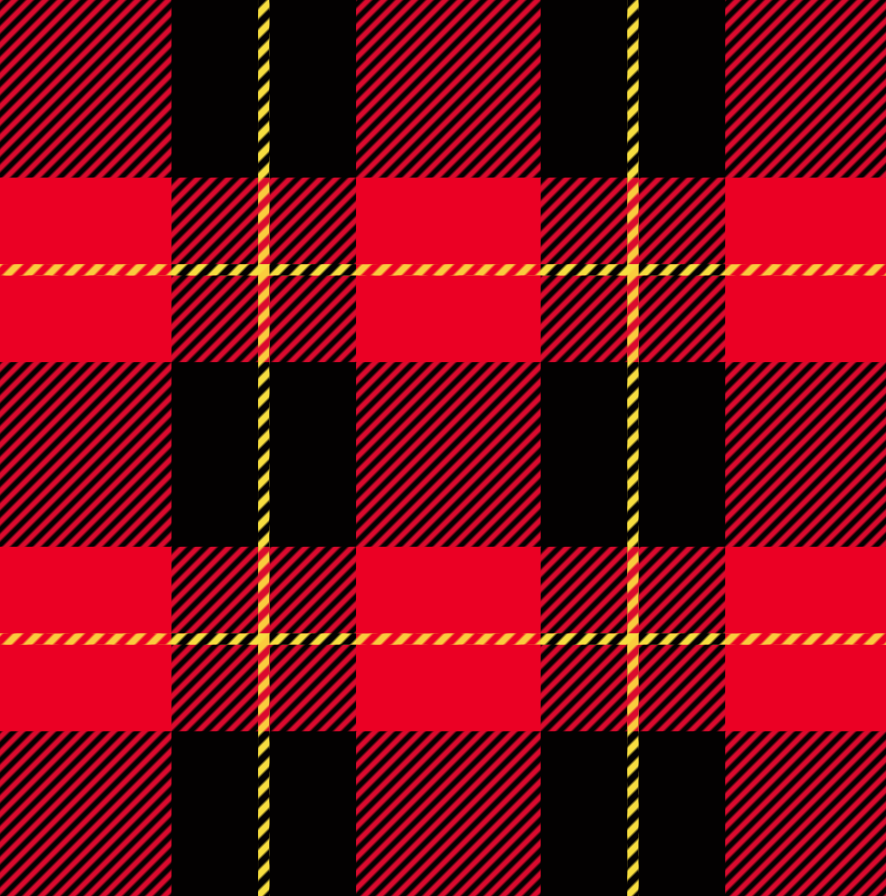
Give the GLSL for this pattern, as a WebGL 1 fragment shader.

```glsl
precision highp float;
// Two-colour tartan with a thin yellow overcheck, woven as a diagonal twill.
// Warp (columns) and weft (rows) get band colours from one repeating profile;
// a fine 45 degree stripe picks the upper thread, a coarser one on the lines.

uniform vec2 u_resolution;

#define SETT 0.412                   // size of one repeat, in canvas heights
#define ORIGIN vec2(0.1914, 0.1982)  // first band corner, from the top left
#define BAND_WIDTH 0.5               // share of the repeat taken by the band
#define LINE_WIDTH 0.031             // share taken by the yellow overcheck
#define TWILL_COUNT 24.0             // diagonal stripes per repeat
#define DASH_COUNT 18.0              // overcheck dashes per repeat
#define SOFTNESS 0.0036              // least blur of stripes, in canvas heights
#define RED vec3(0.92, 0.0, 0.14)
#define TWILL_RED vec3(0.86, 0.04, 0.18)
#define BLACK vec3(0.01, 0.003, 0.003)
#define YELLOW vec3(0.97, 0.87, 0.25)
#define AMBER vec3(0.98, 0.80, 0.24)

// Coverage of a band of the given width, centred at a quarter of each repeat.
float band(float t, float width, float blur) {
  float fromCentre = abs(fract(t + 0.25) - 0.5);
  return 1.0 - smoothstep(-0.5 * blur, 0.5 * blur, fromCentre - 0.5 * width);
}

// Diagonal stripes rising to the right: 1 where the warp lies on top.
float twill(vec2 sett, float count, float blur) {
  return band((sett.x + sett.y) * count, 0.5, 1.4142 * count * blur);
}

void main() {
  // Repeat coordinates, with y running down from the top edge.
  float pixel = 1.0 / u_resolution.y;
  vec2 p = vec2(gl_FragCoord.x, u_resolution.y - gl_FragCoord.y) * pixel;
  vec2 sett = (p - ORIGIN) / SETT;

  // Blur widths for straight edges and for the diagonal stripes.
  float edge = 1.3 * pixel / SETT;
  float stripeEdge = max(1.4 * pixel, SOFTNESS) / SETT;

  // Broad bands: black on red in the warp, red on black in the weft.
  float blackWarp = band(sett.x, BAND_WIDTH, edge);
  float redWeft = band(sett.y, BAND_WIDTH, edge);
  float mixedCell = 1.0 - abs(blackWarp - redWeft);
  vec3 red = mix(RED, TWILL_RED, mixedCell);
  vec3 warp = mix(red, BLACK, blackWarp);
  vec3 weft = mix(BLACK, red, redWeft);

  // Overcheck lines turn warmer where they cross red threads.
  float warpLine = band(sett.x, LINE_WIDTH, edge);
  float weftLine = band(sett.y, LINE_WIDTH, edge);
  warp = mix(warp, mix(YELLOW, AMBER, redWeft), warpLine);
  weft = mix(weft, mix(AMBER, YELLOW, blackWarp), weftLine);

  // Choose the upper thread, with coarser stripes along the overcheck.
  float fine = twill(sett, TWILL_COUNT, stripeEdge);
  float coarse = twill(sett, DASH_COUNT, stripeEdge);
  float warpOnTop = mix(fine, coarse, max(warpLine, weftLine));
  gl_FragColor = vec4(mix(weft, warp, warpOnTop), 1.0);
}
```
